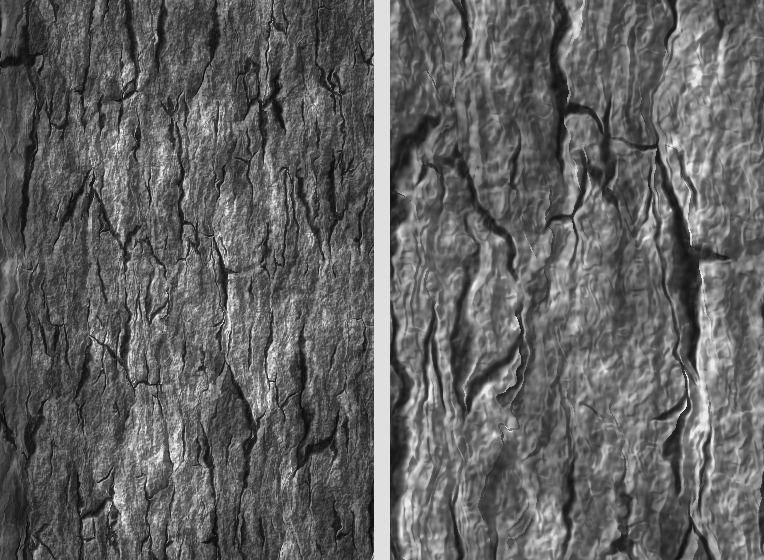
Left: the whole. Right: its middle third, enlarged.
Give the GLSL for this texture, as a WebGL 1 fragment shader.

```glsl
precision highp float;

// Grey, weathered tree bark: tall plates split by broken cracks, with peeling layers.
// Stretched Voronoi cells, terraced gradient noise and fibres build a relief, which
// is lit from the upper left by its slope and toned through an exponential curve.

uniform vec2 u_resolution;

const vec2 PLATE_SCALE = vec2(13.0, 3.6);
const vec2 STRIP_SCALE = vec2(34.0, 7.5);
const vec2 LIGHT_DIR = vec2(-0.74, 0.67);
const float LIGHT_STEP = 0.0017;
const float BASE_TONE = 0.385;
const float CONTRAST = 0.5;

vec2 hash2(vec2 p) {
  vec2 q = vec2(dot(p, vec2(127.1, 311.7)), dot(p, vec2(269.5, 183.3)));
  return fract(sin(q) * 43758.5);
}

float cornerSlope(vec2 cell, vec2 offset) {
  float angle = 6.2832 * hash2(cell).x;
  return dot(vec2(cos(angle), sin(angle)), offset);
}

float gradientNoise(vec2 p) {
  vec2 i = floor(p);
  vec2 f = p - i;
  vec2 u = f * f * f * (f * (f * 6.0 - 15.0) + 10.0);
  vec2 x = vec2(1.0, 0.0);
  float low = mix(cornerSlope(i, f), cornerSlope(i + x, f - x), u.x);
  float high = mix(cornerSlope(i + x.yx, f - x.yx), cornerSlope(i + 1.0, f - 1.0), u.x);
  return mix(low, high, u.y);
}

float fbm(vec2 p) {
  float sum = 0.0;
  float gain = 1.0;
  for (int i = 0; i < 3; i++) {
    sum += gain * gradientNoise(p);
    p = p * 2.03 + 17.3;
    gain *= 0.5;
  }
  return sum;
}

// Stretched Voronoi: x = distance to the border in canvas units, y = cell value
vec2 cells(vec2 p, vec2 scale) {
  vec2 q = p * scale;
  vec2 base = floor(q);
  vec2 near1 = vec2(4.0);
  vec2 near2 = vec2(5.0);
  float value = 0.0;
  for (int j = -1; j <= 1; j++) {
    for (int i = -1; i <= 1; i++) {
      vec2 cell = base + vec2(float(i), float(j));
      vec2 seed = hash2(cell);
      vec2 r = cell + 0.1 + 0.8 * seed - q;
      if (dot(r, r) < dot(near1, near1)) {
        near2 = near1;
        near1 = r;
        value = fract(seed.x * 7.0 + seed.y * 13.0);
      } else if (dot(r, r) < dot(near2, near2)) {
        near2 = r;
      }
    }
  }
  vec2 normal = normalize(near2 - near1);
  float border = dot(0.5 * (near1 + near2), normal) / length(normal * scale);
  return vec2(border, value);
}

// Broad sway plus fine jags
vec2 warp(vec2 p) {
  float sway = 0.018 * fbm(p * vec2(9.0, 5.0)) + 0.008 * fbm(p * vec2(40.0, 34.0));
  float lift = 0.04 * fbm(p * vec2(12.0, 7.0) + 41.0) + 0.008 * fbm(p * vec2(44.0, 36.0) + 9.0);
  return p + vec2(sway, lift);
}

// Dark gap around a border; it closes where the width falls to zero
float gap(float border, float width) {
  float w = max(width, 0.0);
  return (1.0 - smoothstep(0.3 * w, w + 0.001, border)) * smoothstep(0.0, 0.002, w);
}

// Stacked layers with steep edges
float terrace(float level, float edge) {
  return floor(level) + smoothstep(0.0, edge, fract(level));
}

// x = height, y = crack darkness, z = plate tone
vec3 relief(vec2 p, float focus) {
  vec2 w = warp(p);
  vec2 plate = cells(w, PLATE_SCALE);
  vec2 strip = cells(w + 3.7, STRIP_SCALE);

  float openness = gradientNoise(p * vec2(15.0, 7.0) + 8.0);
  float crack = gap(plate.x, 0.001 + 0.02 * openness);
  float slit = 0.01 * gradientNoise(p * vec2(24.0, 12.0)) - 0.0002;
  crack = max(crack, 0.8 * focus * gap(strip.x, slit));
  float furrow = abs(w.x - 0.052 - 0.018 * gradientNoise(vec2(3.0, p.y * 4.0)));
  crack = max(crack, 0.85 * gap(furrow, 0.0035 + 0.012 * openness));

  float layers = terrace(5.0 * fbm(w * vec2(20.0, 8.0) + 31.0), 0.3);
  float chips = terrace(3.0 * fbm(p * vec2(58.0, 40.0) + 2.0), 0.4);
  float fibre = 1.0 - abs(gradientNoise(w * vec2(52.0, 7.0)));
  float height = 0.01 * smoothstep(0.0, 0.016, plate.x);
  height += 0.005 * strip.y * smoothstep(0.0, 0.005, strip.x);
  height += 0.01 * fibre;
  height += mix(0.0006, 0.0022, focus) * layers;
  height += focus * 0.0014 * chips;
  height += focus * 0.0035 * fbm(p * vec2(80.0, 58.0));
  height -= 0.004 * crack;
  return vec3(height, crack, plate.y + 0.5 * strip.y - 0.75);
}

void main() {
  vec2 p = gl_FragCoord.xy / u_resolution.y;
  vec2 uv = gl_FragCoord.xy / u_resolution;
  float focus = mix(0.2, 1.0, smoothstep(0.02, 0.13, uv.x));

  // Light on the slopes
  vec3 bark = relief(p, focus);
  float ahead = relief(p + LIGHT_STEP * LIGHT_DIR, focus).x;
  float slope = 1.2 * (bark.x - ahead) / LIGHT_STEP;
  float light = slope / sqrt(1.0 + slope * slope);

  // Broad shading, pale patches, dark upright recesses and grain
  float shade = 0.85 * light + 0.45 * bark.z + 0.9 * fbm(p * vec2(6.0, 4.0) + 5.0);
  shade += 0.6 * smoothstep(0.1, 0.4, fbm(p * vec2(26.0, 12.0) + 23.0));
  shade -= 0.8 * smoothstep(0.1, 0.4, fbm(warp(p) * vec2(27.0, 6.0) + 61.0));
  shade += focus * (0.75 * gradientNoise(p * 230.0) + 0.6 * gradientNoise(p * vec2(120.0, 75.0)));
  shade -= 2.0 * bark.y;

  // Darker toward the rim
  vec2 rim = (uv - vec2(0.56, 0.5)) * vec2(1.9, 1.7);
  shade -= 0.65 * dot(rim, rim) - 0.2;

  float tone = BASE_TONE * exp(CONTRAST * shade);
  gl_FragColor = vec4(vec3(clamp(tone, 0.05, 0.92)), 1.0);
}
```
